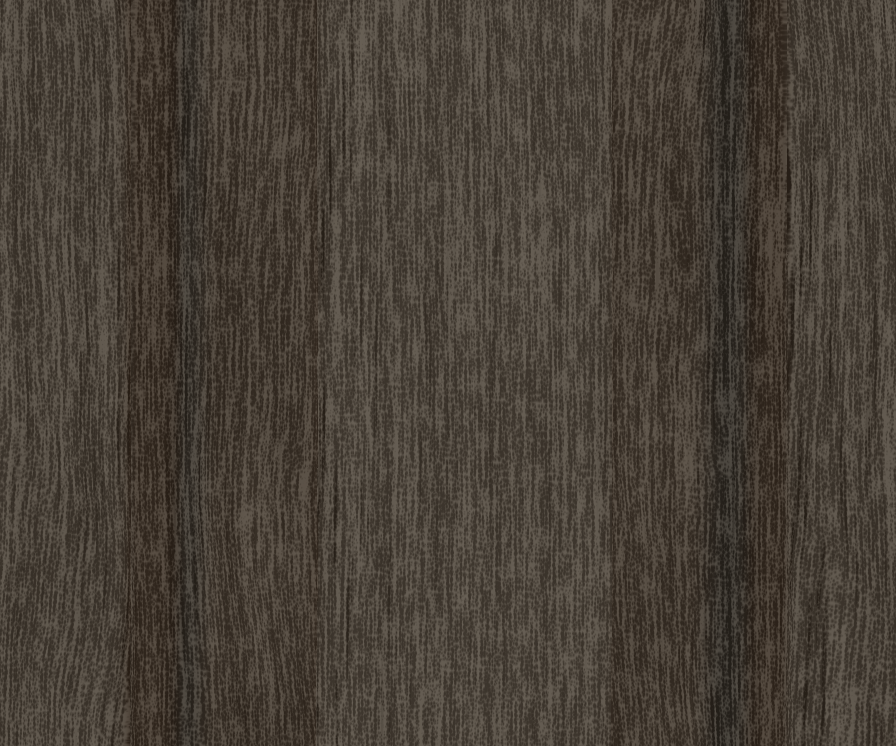
Give the GLSL for this texture, as a WebGL 1 fragment shader.

```glsl
precision highp float;

uniform vec2 u_resolution;

const vec3 DARK_WOOD = vec3(0.148, 0.120, 0.091);
const vec3 LIGHT_WOOD = vec3(0.405, 0.374, 0.333);
const vec3 BROWN_TINT = vec3(0.007, -0.003, -0.007);
const vec3 COOL_TINT = vec3(-0.012, 0.000, 0.009);
const float MEAN_DISTANCE = 0.46;

vec2 hash2(vec2 p) {
  vec2 q = vec2(dot(p, vec2(127.1, 311.7)), dot(p, vec2(269.5, 183.3)));
  return fract(sin(q) * 43758.545);
}

// Distance to the nearest scattered point, one point per unit cell
float cellular(vec2 p) {
  vec2 cell = floor(p);
  vec2 local = p - cell;
  float nearest = 4.0;
  for (int j = -1; j <= 1; j++) {
    for (int i = -1; i <= 1; i++) {
      vec2 offset = vec2(float(i), float(j));
      vec2 delta = offset + hash2(cell + offset) - local;
      nearest = min(nearest, dot(delta, delta));
    }
  }
  return sqrt(nearest);
}

// Layered sines, roughly within -1 to 1
float waves(vec2 p, float seed) {
  float sum = 0.0;
  float amplitude = 0.5;
  for (int i = 0; i < 4; i++) {
    sum += amplitude * sin(p.x + seed + 1.3 * sin(p.y + seed * 1.7));
    p = mat2(1.5, 1.1, -1.1, 1.5) * p + 2.3;
    amplitude *= 0.5;
  }
  return sum;
}

float band(float x, float left, float right, float soft) {
  return smoothstep(left - soft, left + soft, x)
       - smoothstep(right - soft, right + soft, x);
}

// Fades away from a seam on one side: -1 is left, 1 is right
float seamFade(float x, float seam, float width, float side) {
  return step(0.0, (x - seam) * side) * exp(-abs(x - seam) / width);
}

float plankIndex(float x) {
  return step(0.175, x) + step(0.425, x) + step(0.82, x) + step(1.055, x);
}

// Thin dark pores on a lighter ground, from long streaks to tiny flecks
float poreGrain(vec2 p) {
  float streak = cellular(p * vec2(200.0, 3.2)) - MEAN_DISTANCE;
  float fibre = cellular(p * vec2(245.0, 24.0) + 31.0) - MEAN_DISTANCE;
  float fleck = cellular(p * vec2(290.0, 190.0) + 67.0) - MEAN_DISTANCE;
  return smoothstep(-0.31, 0.25, 0.48 * streak + 0.52 * fibre + 0.50 * fleck);
}

void main() {
  vec2 uv = gl_FragCoord.xy / u_resolution.y;
  float x = uv.x + 0.002 * waves(vec2(uv.y * 7.0, uv.y * 3.0), 0.6);
  float plank = plankIndex(x);
  float seed = plank * 2.7 + 0.8;

  // Broad stripes across the veneer
  float calm = band(x, 0.425, 0.82, 0.002);
  float brown = band(x, 0.175, 0.24, 0.010) + band(x, 1.0, 1.055, 0.010);
  float cool = band(x, 0.240, 0.266, 0.026) + band(x, 0.95, 1.0, 0.032);
  float figured = band(x, 0.27, 0.425, 0.020) + band(x, 0.82, 0.95, 0.020);
  float tone = 0.06 + 0.05 * calm - 0.20 * brown - 0.28 * cool - 0.09 * figured;

  // Grain that bends gently inside each plank
  float bend = mix(0.020, 0.004, calm) * (1.0 - 0.8 * min(brown + cool, 1.0));
  vec2 grain = uv;
  grain.x += bend * waves(vec2(uv.y * 4.0 + uv.x * 3.0, uv.x * 5.0), seed);
  grain += plank * vec2(0.37, 0.61);

  // Cloudy figure, mostly in the darker planks
  float cloud = waves(vec2(uv.y * 11.0 + uv.x * 8.0, uv.x * 15.0), seed);
  tone += cloud * (0.018 + 0.055 * figured);
  tone += 0.05 * waves(vec2(grain.x * 85.0, uv.y * 0.6), seed);

  // Seam shadows and the long dark lines beside them
  float shadow = seamFade(x, 0.175, 0.010, -1.0) + seamFade(x, 0.425, 0.008, -1.0)
               + 0.5 * seamFade(x, 0.82, 0.008, 1.0);
  float lineArea = seamFade(x, 0.425, 0.06, 1.0) + seamFade(x, 1.055, 0.08, 1.0)
                 + 0.7 * seamFade(x, 0.175, 0.03, -1.0) + 0.7 * cool + 0.2;
  float lines = 1.0 - smoothstep(0.08, 0.28, cellular(grain * vec2(100.0, 2.4) + 11.0));
  tone -= 0.22 * shadow * (0.7 + 0.5 * cloud) + 0.38 * lines * min(lineArea, 1.0);

  float detail = 0.62 * (poreGrain(grain) - 0.5);
  float value = clamp(0.535 + tone + detail, 0.0, 1.05);
  vec3 color = mix(DARK_WOOD, LIGHT_WOOD, value);
  color += BROWN_TINT * min(brown + 0.5 * figured + shadow, 1.0) + COOL_TINT * min(cool, 1.0);
  gl_FragColor = vec4(color, 1.0);
}
```
